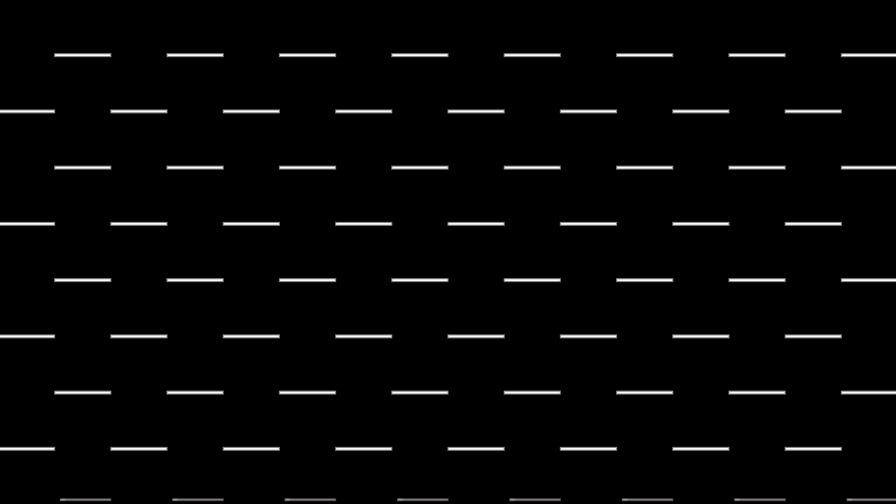
Reproduce this pattern procedurally as a WebGL 2 fragment shader.

```glsl
#version 300 es
precision highp float;

uniform vec2 u_resolution;
out vec4 fragColor;

// Lengths are fractions of the canvas height, measured from its centre.
const float PERIOD = 0.223;
const float ROW_STEP = 0.1116;
const vec2 DASH_HALF = vec2(0.05575, 0.0029);
const float EDGE_SOFTNESS = 0.0042;
const float TOP_ROW = 3.0;

// The lowest row is squeezed against the canvas edge and worn.
const float EDGE_ROW = -5.0;
const float EDGE_Y = -0.4915;
const float EDGE_INSET = 0.0115;
const float EDGE_HALF_WIDTH = 0.0018;
const float HEAD_LENGTH = 0.0130;

const vec3 BACKGROUND = vec3(0.0);
const vec3 DASH_COLOR = vec3(0.99);
const vec3 WORN_COLOR = vec3(0.62, 0.59, 0.59);
const vec3 HEAD_COLOR = vec3(0.78, 0.75, 0.75);

float boxDistance(vec2 p, vec2 halfSize) {
    vec2 d = abs(p) - halfSize;
    return length(max(d, 0.0)) + min(max(d.x, d.y), 0.0);
}

float coverage(float dist, float blur) {
    return clamp(0.5 - dist / blur, 0.0, 1.0);
}

void main() {
    float pixel = 1.0 / u_resolution.y;
    vec2 p = (gl_FragCoord.xy - 0.5 * u_resolution) * pixel;

    // Brick layout: odd rows shift by half a period.
    float row = floor(p.y / ROW_STEP);
    float shift = 0.25 + 0.5 * mod(row, 2.0);
    vec2 q;
    q.x = (fract(p.x / PERIOD - shift + 0.5) - 0.5) * PERIOD;
    q.y = p.y - (row + 0.5) * ROW_STEP;

    vec2 halfSize = DASH_HALF;
    vec3 ink = DASH_COLOR;

    // Thinner, shorter grey dashes with a brighter left tip.
    if (row <= EDGE_ROW) {
        float head = 1.0 - smoothstep(0.5, 1.0,
            (q.x + DASH_HALF.x - EDGE_INSET) / HEAD_LENGTH);
        ink = mix(WORN_COLOR, HEAD_COLOR, head);
        q = vec2(q.x - 0.5 * EDGE_INSET, p.y - EDGE_Y);
        halfSize = vec2(DASH_HALF.x - 0.5 * EDGE_INSET, EDGE_HALF_WIDTH);
    }

    // The band above the top row stays empty.
    float visible = 1.0 - step(TOP_ROW + 0.5, row);
    float blur = max(pixel, EDGE_SOFTNESS);
    float dash = coverage(boxDistance(q, halfSize), blur) * visible;
    fragColor = vec4(mix(BACKGROUND, ink, dash), 1.0);
}
```
